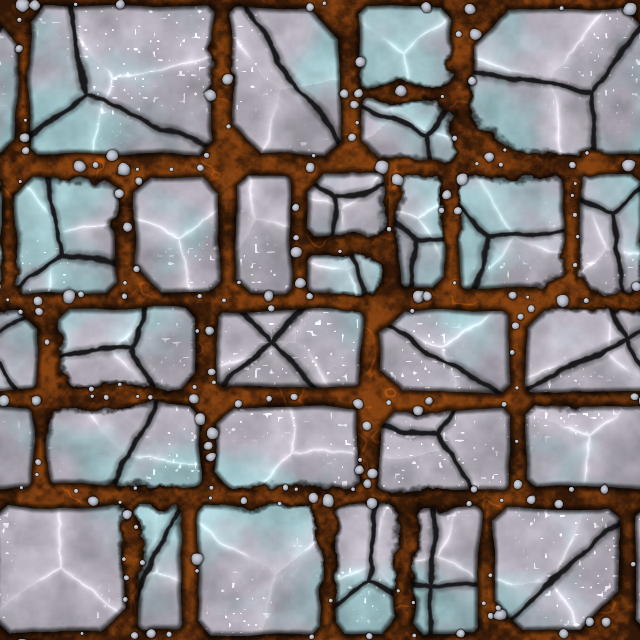
Give the GLSL for this texture, as a three.js fragment shader.

```glsl
varying vec2 vUv;

struct Stone { float dist; vec2 local; vec2 halfSize; vec2 seed; };

float hash(vec2 p) { return fract(sin(dot(p, vec2(127.1, 311.7))) * 43758.5453); }
vec2 hash2(vec2 p) { return vec2(hash(p), hash(p + 17.3)); }

// Value noise that wraps after a whole number of cells
float noise(vec2 uv, float cells) {
  vec2 p = uv * cells, i = floor(p), f = fract(p);
  f = f * f * (3.0 - 2.0 * f);
  vec2 a = mod(i, cells), b = mod(i + 1.0, cells);
  return mix(mix(hash(a), hash(vec2(b.x, a.y)), f.x),
             mix(hash(vec2(a.x, b.y)), hash(b), f.x), f.y);
}

float fbm(vec2 uv, float cells) {
  float sum = 0.0, amp = 0.533;
  for (int i = 0; i < 4; i++) {
    sum += amp * noise(uv, cells);
    cells *= 2.0;
    amp *= 0.5;
  }
  return sum;
}

// Bounds (low xy, high xy) of the cell in a row; one cell may be split in two
vec4 rowCell(vec2 p, vec2 span, vec4 first, vec4 rest, vec2 split) {
  float x = first.x + fract(p.x - first.x), lo = first.x, hi = first.x + 1.0;
  for (int i = 0; i < 4; i++) {
    if (x >= first[i]) lo = max(lo, first[i]); else hi = min(hi, first[i]);
    if (x >= rest[i]) lo = max(lo, rest[i]); else hi = min(hi, rest[i]);
  }
  if (lo < split.x && split.x < hi) {
    if (p.y < split.y) span.y = split.y; else span.x = split.y;
  }
  return vec4(lo, span.x, hi, span.y);
}

vec4 stoneCell(vec2 p) {
  vec4 none = vec4(9.0);
  vec2 whole = vec2(-1.0);
  if (p.y < 0.224) return rowCell(p, vec2(0.0, 0.224), vec4(-0.018, 0.206, 0.298, 0.516), vec4(0.633, 0.76, 9.0, 9.0), whole);
  if (p.y < 0.376) return rowCell(p, vec2(0.224, 0.376), vec4(0.064, 0.326, 0.574, 0.807), none, whole);
  if (p.y < 0.531) return rowCell(p, vec2(0.376, 0.531), vec4(0.076, 0.324, 0.581, 0.809), none, whole);
  if (p.y < 0.741) return rowCell(p, vec2(0.531, 0.741), vec4(0.012, 0.193, 0.358, 0.467), vec4(0.608, 0.705, 0.895, 9.0), vec2(0.53, 0.618));
  return rowCell(p, vec2(0.741, 1.0), vec4(0.036, 0.348, 0.548, 0.721), none, vec2(0.63, 0.855));
}

// Rounded block with cut corners and chipped sides
Stone findStone(vec2 uv) {
  vec2 p = fract(uv);
  vec4 cell = stoneCell(p);
  vec2 seed = floor(cell.xy * 500.0 + 0.5);
  vec2 lo = cell.xy + 0.009 + 0.009 * hash2(seed + 1.0);
  vec2 hi = cell.zw - 0.009 - 0.009 * hash2(seed + 2.0);
  vec2 size = 0.5 * (hi - lo);
  vec2 q = vec2(cell.x + fract(p.x - cell.x), p.y) - 0.5 * (lo + hi);
  vec2 e = abs(q) - size + 0.012;
  float box = length(max(e, 0.0)) + min(max(e.x, e.y), 0.0) - 0.012;
  float corner = hash(seed + 3.0 + 5.0 * step(0.0, q));
  float cut = mix(0.08, 0.65, corner * corner) * min(size.x, size.y);
  float d = max(box, 0.707 * (abs(q.x) + abs(q.y) - size.x - size.y + cut));
  float chip = smoothstep(0.5, 0.8, noise(p, 9.0));
  d += 0.01 * (noise(p, 16.0) - 0.5) + (0.004 + 0.026 * chip) * (fbm(p, 40.0) - 0.4);
  return Stone(d, q, size, seed);
}

// Sectors meeting at a hub: distance to their border, then facing direction
vec3 facets(vec2 q, vec2 seed, float count) {
  float best = -9.0, second = -9.0, base = 6.283 * hash(seed);
  vec2 face = vec2(0.0), other = vec2(0.0);
  for (int i = 0; i < 4; i++) {
    float k = float(i);
    if (k >= count) break;
    float angle = base + 6.283 * (k + 0.4 * hash(seed + k + 4.0)) / count;
    vec2 dir = vec2(cos(angle), sin(angle));
    float v = dot(q, dir);
    if (v > best) { second = best; other = face; best = v; face = dir; }
    else if (v > second) { second = v; other = dir; }
  }
  return vec3((best - second) / max(length(face - other), 0.3), face);
}

vec3 soilColor(vec2 p, float dist) {
  float grain = 0.55 * fbm(p, 14.0) + 0.45 * fbm(p, 96.0);
  vec3 col = mix(vec3(0.19, 0.09, 0.03), vec3(0.52, 0.26, 0.07), smoothstep(0.28, 0.72, grain));
  float vein = 1.0 - smoothstep(0.0, 0.02, abs(fbm(p, 11.0) - 0.5));
  col += vec3(0.18, 0.08, 0.01) * vein * smoothstep(0.5, 0.8, noise(p, 18.0));
  return col * mix(0.35, 1.0, smoothstep(0.0, 0.011, dist));
}

vec3 stoneColor(vec2 p, Stone s) {
  vec2 q = s.local + 0.022 * (vec2(fbm(p, 18.0), fbm(p + 0.37, 18.0)) - 0.5);
  vec3 ridge = facets(q - 0.6 * s.halfSize * (hash2(s.seed + 6.0) - 0.5), s.seed + 7.0, 3.0);
  vec3 crack = facets(q - 0.9 * s.halfSize * (hash2(s.seed + 8.0) - 0.5), s.seed + 9.0, 2.0 + floor(2.6 * hash(s.seed + 10.0)));
  // Mottled grey with teal and lilac stains
  float mottle = fbm(p, 30.0), stain = fbm(p + 0.61, 6.0);
  vec3 col = mix(vec3(0.66, 0.64, 0.68), vec3(0.58, 0.71, 0.73), smoothstep(0.42, 0.68, stain));
  col *= 0.84 + 0.32 * mottle + 0.06 * dot(ridge.yz, vec2(-0.4, 0.9));
  // Pale ridges and specks
  float glow = 0.1 * exp(-ridge.x / 0.025) + 0.2 * exp(-ridge.x / 0.003) * smoothstep(0.2, 0.6, noise(p, 22.0));
  float speck = smoothstep(0.83, 0.93, noise(p, 170.0)) * smoothstep(0.4, 0.7, noise(p + 0.23, 10.0));
  col += glow + 0.28 * speck;
  // Dark cracks and rim
  float cracked = step(hash(s.seed + 11.0), 0.8);
  float gap = crack.x + 0.003 * (fbm(p, 60.0) - 0.5);
  col *= 1.0 - cracked * 0.35 * (1.0 - smoothstep(0.003, 0.013, gap));
  col = mix(col, vec3(0.1, 0.1, 0.11), cracked * (1.0 - smoothstep(0.0018, 0.0052, gap)));
  return col * mix(0.35, 1.0, smoothstep(0.0, 0.009, -s.dist));
}

// Domed pebbles scattered where their centres lie on soil
vec3 addPebbles(vec3 col, vec2 p, float grid) {
  for (int k = 0; k < 9; k++) {
    vec2 cell = floor(p * grid) + vec2(mod(float(k), 3.0), floor(float(k) / 3.0)) - 1.0;
    vec2 id = mod(cell, grid);
    vec2 center = (cell + 0.2 + 0.6 * hash2(id + 3.0)) / grid;
    float size = hash(id + 41.0), radius = mix(0.003, 0.0105, size * size);
    float d = length(p - center) * (0.8 + 0.4 * noise(p, 110.0));
    if (hash(id + 61.0) < 0.33 && d < 1.5 * radius && findStone(center).dist > 0.0) {
      float dome = sqrt(max(1.0 - d * d / (radius * radius), 0.0));
      float light = 0.3 + 0.5 * dome + 0.12 * dot(p - center, vec2(-0.5, 0.8)) / radius;
      col *= mix(0.4, 1.0, smoothstep(0.8, 1.5, d / radius));
      col = mix(col, light * vec3(0.97, 0.99, 1.05), 1.0 - smoothstep(-0.0012, 0.0006, d - radius));
    }
  }
  return col;
}

void main() {
  Stone stone = findStone(vUv);
  vec3 col = soilColor(vUv, stone.dist);
  col = mix(col, stoneColor(vUv, stone), 1.0 - smoothstep(-0.001, 0.001, stone.dist));
  gl_FragColor = vec4(addPebbles(col, vUv, 44.0), 1.0);
}
```
